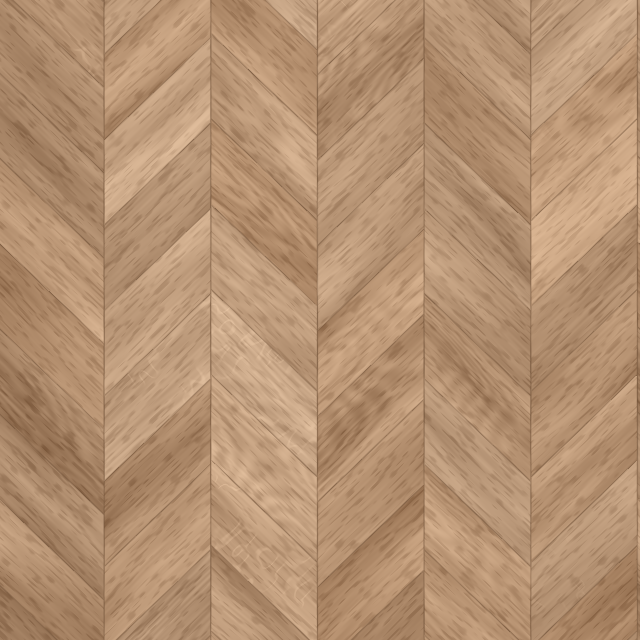
Give the GLSL for this texture, as a Shadertoy shader.

```glsl
const float COLUMNS = 6.0;
const float ROWS = 7.5;
const float SLOPE = 0.96;          // fall of a plank per unit of width
const float COLUMN_OFFSET = 0.004;
const float COLUMN_PHASE[6] = float[6](0.33, -0.06, -0.11, 0.18, -0.06, -0.11);
const float SEAM_WIDTH = 0.0012;
const float PLANK_CONTRAST = 0.56;
const float BROAD_CONTRAST = 0.26;
const float SMOKE_CONTRAST = 1.10;
const float STREAK_CONTRAST = 0.46;
const float RING_CONTRAST = 0.13;
const float PORE_DEPTH = 0.36;
const float FLECK_GAIN = 0.26;
const vec3 SHADOW_OAK = vec3(0.595, 0.455, 0.335);
const vec3 PALE_OAK = vec3(0.800, 0.660, 0.530);
const vec3 SEAM_BROWN = vec3(0.44, 0.32, 0.22);

float hash(vec2 p) {
    return fract(sin(dot(p, vec2(127.1, 311.7))) * 43758.5453);
}

float noise(vec2 p) {
    vec2 i = floor(p), f = fract(p);
    f = f * f * (3.0 - 2.0 * f);
    return mix(mix(hash(i), hash(i + vec2(1, 0)), f.x),
               mix(hash(i + vec2(0, 1)), hash(i + vec2(1, 1)), f.x), f.y);
}

float fbm(vec2 p) {
    float sum = 0.0, gain = 0.61;
    for (int i = 0; i < 3; i++) {
        sum += gain * noise(p);
        p = p * 2.03 + 17.3;
        gain *= 0.46;
    }
    return sum;
}

// Brightness of the wood; grain.x runs along the plank, grain.y across it
float woodTone(vec2 grain, vec2 id) {
    vec2 seed = floor(90.0 * vec2(hash(id + 3.1), hash(id + 7.7)));
    float ringAmount = smoothstep(0.45, 0.95, hash(id + 11.3));
    float fleckAmount = smoothstep(0.75, 0.92, hash(id + 19.9));

    // Slight bend of the fibres
    grain.y += 0.006 * (noise(grain * vec2(8.0, 12.0) + seed) - 0.5);

    float tone = 0.67 + PLANK_CONTRAST * (hash(id) - 0.5);
    tone += SMOKE_CONTRAST * (fbm(grain * vec2(3.6, 21.0) + seed) - 0.5);

    float streaks = 0.45 * noise(grain * vec2(7.0, 120.0) + seed)
                  + 0.55 * noise(grain * vec2(18.0, 290.0) + seed);
    tone += STREAK_CONTRAST * (streaks - 0.5);

    // Growth rings as contour lines of a stretched field
    float field = noise(grain * vec2(4.0, 20.0) + seed + 31.0)
                + 0.04 * noise(grain * vec2(20.0, 70.0) + seed);
    tone += RING_CONTRAST * ringAmount * sin(field * 48.0);

    // Short dark pores, fine and dense
    float pores = noise(grain * vec2(58.0, 350.0) + seed + 53.0);
    tone -= PORE_DEPTH * smoothstep(0.52, 0.92, pores);

    // Pale curved flecks crossing the grain
    float ridge = abs(noise(grain * vec2(85.0, 40.0) + seed + 71.0) - 0.5);
    float patches = smoothstep(0.55, 0.8, noise(grain * vec2(18.0, 26.0) + seed));
    tone += FLECK_GAIN * fleckAmount * patches * (1.0 - smoothstep(0.02, 0.12, ridge));
    return tone;
}

float seamMask(float dist, float pixel) {
    return 1.0 - smoothstep(0.5 * SEAM_WIDTH - 0.5 * pixel,
                            0.5 * SEAM_WIDTH + pixel, dist);
}

void mainImage(out vec4 fragColor, in vec2 fragCoord) {
    vec2 uv = fragCoord / iResolution.xy;
    float pixel = 1.0 / min(iResolution.x, iResolution.y);

    // Columns mirror in pairs, so the planks meet in a chevron
    float columnPos = (uv.x + COLUMN_OFFSET) * COLUMNS;
    float column = mod(floor(columnPos), COLUMNS);
    float local = fract(columnPos);
    float fromPeak = mix(local, 1.0 - local, mod(column, 2.0)) / COLUMNS;

    float rowPos = (uv.y + SLOPE * fromPeak) * ROWS + COLUMN_PHASE[int(column)];
    float rowLocal = fract(rowPos);
    vec2 id = vec2(column, floor(rowPos));

    // Plank coordinates rotated to the grain
    float slant = length(vec2(1.0, SLOPE));
    float across = (rowLocal - 0.5) / (ROWS * slant);
    float along = fromPeak * slant - SLOPE * across;
    float tone = woodTone(vec2(along, across), id);
    tone += BROAD_CONTRAST * (noise(uv * 3.0 + 4.0) - 0.5);

    vec3 color = mix(SHADOW_OAK, PALE_OAK, tone);
    color += vec3(0.016, 0.0, -0.012) * (hash(id + 23.0) - 0.5);

    // Seams along the planks and between the columns
    float plankEdge = min(rowLocal, 1.0 - rowLocal) / (ROWS * slant);
    float columnEdge = min(local, 1.0 - local) / COLUMNS;
    float plankSeam = seamMask(plankEdge, pixel) * (0.2 + 0.5 * noise(vec2(along * 25.0, id.y)));
    float columnSeam = seamMask(columnEdge, pixel) * (0.35 + 0.4 * noise(vec2(uv.y * 40.0, column)));
    color = mix(color, SEAM_BROWN, max(plankSeam, columnSeam));

    fragColor = vec4(clamp(color, 0.0, 1.0), 1.0);
}
```
